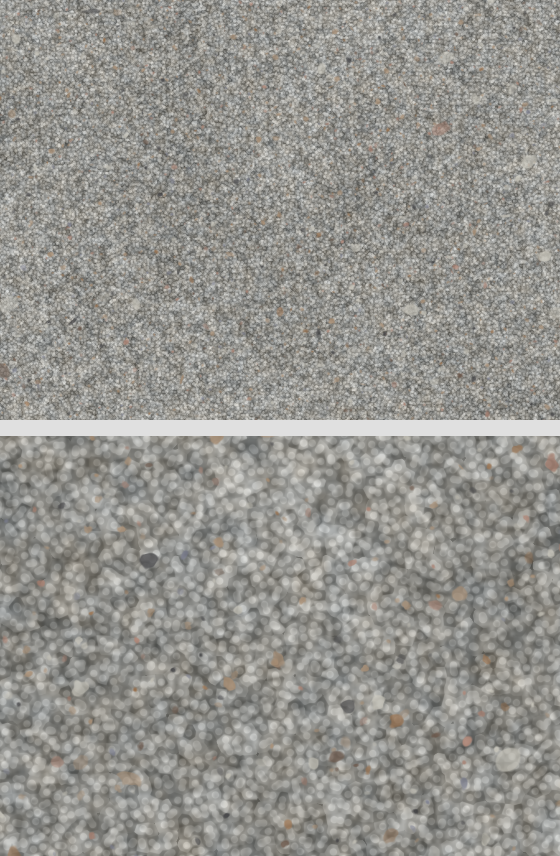
Top, the full canvas; bottom, a detail of the centre.
A WebGL 2 fragment shader for this texture:

```glsl
#version 300 es
precision highp float;
// Weathered concrete: a bed of soft-edged sand grains with dark crevices,
// fine noise and faint vertical wear, then three sizes of scattered pebbles
// drawn as warped, rotated ellipses on jittered grids.

uniform vec2 u_resolution;
out vec4 fragColor;

float hash(vec2 p) {
    return fract(sin(dot(p, vec2(127.1, 311.7))) * 43758.5453);
}

float noise(vec2 p) {
    vec2 i = floor(p), f = fract(p);
    f = f * f * (3.0 - 2.0 * f);
    return mix(mix(hash(i), hash(i + vec2(1, 0)), f.x),
               mix(hash(i + vec2(0, 1)), hash(i + vec2(1, 1)), f.x), f.y);
}

// Smooth cellular grains: x = blended grain tone, y = closeness to grain centres
vec2 sandGrains(vec2 p) {
    vec2 cell = floor(p);
    float tone = 0.0, total = 0.0;
    for (int y = -1; y <= 1; y++)
    for (int x = -1; x <= 1; x++) {
        vec2 id = cell + vec2(x, y);
        vec2 d = id + vec2(hash(id + 3.7), hash(id + 8.2)) - p;
        float weight = exp(-14.0 * dot(d, d));
        tone += weight * hash(id + 21.4);
        total += weight;
    }
    return vec2(tone / max(total, 1e-5), total);
}

// Mineral colour from a random pick; paleShare sets how many are whitish
vec3 mineral(float pick, float paleShare) {
    if (pick < paleShare) return vec3(0.77, 0.76, 0.72);
    pick = (pick - paleShare) / (1.0 - paleShare);
    if (pick < 0.34) return vec3(0.66, 0.56, 0.46);
    if (pick < 0.52) return vec3(0.67, 0.51, 0.45);
    if (pick < 0.64) return vec3(0.60, 0.44, 0.30);
    if (pick < 0.74) return vec3(0.42, 0.34, 0.29);
    if (pick < 0.88) return vec3(0.27, 0.27, 0.28);
    return vec3(0.50, 0.51, 0.57);
}

vec3 addPebbles(vec3 color, vec2 p, float freq, float density, float paleShare) {
    float blur = 1.3 * freq / u_resolution.y;
    vec2 q = p * freq;
    vec2 cell = floor(q);
    float warp = 0.7 + 0.6 * noise(q * 6.0 + 5.0);
    for (int y = -1; y <= 1; y++)
    for (int x = -1; x <= 1; x++) {
        vec2 id = cell + vec2(x, y);
        vec2 seed = id + freq;
        if (hash(seed) > density) continue;
        vec2 d = q - id - vec2(hash(seed + 1.3), hash(seed + 2.6));
        float angle = 6.283 * hash(seed + 4.1);
        d = mat2(cos(angle), sin(angle), -sin(angle), cos(angle)) * d;

        // Mostly round, with a rare sliver
        float shape = hash(seed + 5.9);
        float stretch = 1.0 + 0.7 * shape + 2.0 * step(0.96, shape);
        float size = hash(seed + 7.7);
        float radius = mix(0.10, 0.25, size * size);
        float dist = length(d * vec2(1.0 / sqrt(stretch), sqrt(stretch)));
        float cover = 1.0 - smoothstep(-blur, blur, dist - radius * warp);

        // Part of the bed shows through dusty pebbles
        float strength = mix(0.35, 0.9, hash(seed + 9.4));
        vec3 stone = mineral(hash(seed + 11.8), paleShare);
        stone += 0.09 * (noise(p * 150.0) - 0.5);
        color = mix(color, stone, cover * strength);
    }
    return color;
}

void main() {
    vec2 p = gl_FragCoord.xy / u_resolution.y;

    // Brightness of the sandy bed, coarse to fine
    vec2 grain = sandGrains(p * 128.0);
    float light = 0.648;
    light += 0.21 * (grain.x - 0.5);
    light -= 0.11 * (1.0 - smoothstep(0.0, 0.28, grain.y));
    light += 0.18 * (noise(p * 255.0 + 40.0) - 0.5);
    light += 0.10 * (noise(p * 58.0) - 0.5);
    light += 0.04 * (noise(p * vec2(64.0, 15.0) + 9.0) - 0.5);
    light += 0.05 * (noise(p * 4.5 + 2.0) - 0.5);

    // Slightly warm grey with faint warm and cool mottling
    vec3 color = vec3(light, light - 0.002, light - 0.02);
    float warmth = noise(p * 42.0 + 70.0) + noise(p * 110.0 + 30.0) - 1.0;
    color += warmth * vec3(0.016, 0.0, -0.020);

    // Specks, pebbles, then the few large pale stones
    color = addPebbles(color, p, 72.0, 0.20, 0.25);
    color = addPebbles(color, p, 36.0, 0.22, 0.28);
    color = addPebbles(color, p, 11.0, 0.15, 0.72);

    fragColor = vec4(clamp(color, 0.0, 1.0), 1.0);
}
```
